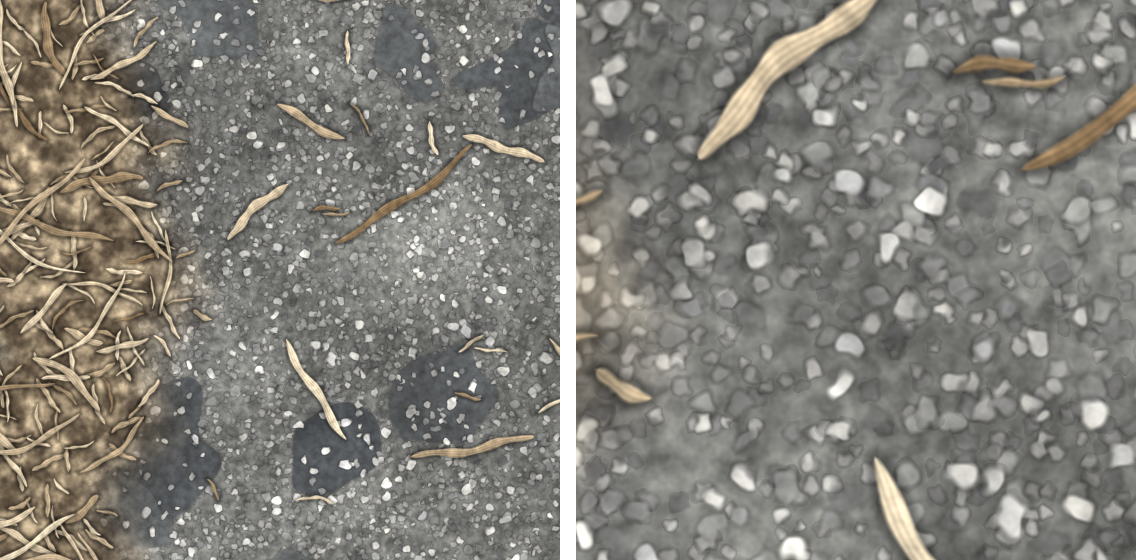
Left, the full canvas; right, a detail of the centre.
This texture is drawn by a Shadertoy shader. Its source:

```glsl
// Weathered asphalt with slate stones and pale grit, dry straw heaped at the left.
// Layers of jittered cells hold warped blobs (stones) and bent tapered strips
// (straw), painted from back to front over gradient noise.

#define LITTER_EDGE 0.26
#define LITTER_SOFT 0.09
#define STRAW_ANGLE -0.35
#define STRAW_SPREAD 2.6
#define STRAW_WIDTH 0.0085
#define SHADOW_REACH 0.009
#define SHADOW_DEPTH 0.36
#define BLUR 0.0018
#define SLATE_DARK vec3(0.29, 0.30, 0.31)
#define SLATE_LIGHT vec3(0.42, 0.43, 0.43)
#define STRAW_BROWN vec3(0.54, 0.43, 0.30)
#define STRAW_PALE vec3(0.99, 0.92, 0.79)

vec2 hash22(vec2 p) {
    vec3 q = fract(vec3(p.xyx) * vec3(0.1031, 0.1030, 0.0973));
    q += dot(q, q.yzx + 33.33);
    return fract((q.xx + q.yz) * q.zy);
}

float corner(vec2 cell, vec2 offset) {
    return dot(hash22(cell) * 2.6 - 1.3, offset);
}

float gradientNoise(vec2 p) {
    vec2 i = floor(p), f = fract(p), e = vec2(1.0, 0.0);
    vec2 u = f * f * (3.0 - 2.0 * f);
    return mix(mix(corner(i, f), corner(i + e, f - e), u.x),
               mix(corner(i + e.yx, f - e.yx), corner(i + 1.0, f - 1.0), u.x), u.y);
}

float fbm(vec2 p) {
    float sum = 0.0, amp = 0.6;
    for (int i = 0; i < 3; i++) {
        sum += amp * gradientNoise(p);
        p = mat2(1.6, 1.2, -1.2, 1.6) * p + 7.3;
        amp *= 0.55;
    }
    return sum;
}

mat2 rotation(float a) {
    float c = cos(a), s = sin(a);
    return mat2(c, -s, s, c);
}

// Coverage of the straw heap: full at the left, wavy at its right edge
float litter(vec2 p) {
    float edge = LITTER_EDGE + 0.05 * sin(6.0 * p.y - 1.6) + 0.025 * sin(23.0 * p.y + 9.0 * p.x);
    return 1.0 - smoothstep(-LITTER_SOFT, LITTER_SOFT, p.x - edge);
}

// Scattered stones; radius is in cells, share is the fraction of cells filled
vec3 stones(vec3 col, vec2 p, float scale, float radius, float share,
            vec3 dark, vec3 light, float grain, float seed) {
    vec2 g = p * scale + seed;
    vec2 home = floor(g);
    float bump = gradientNoise(g * 1.7);
    g += 0.8 * radius * vec2(bump, gradientNoise(g * 1.7 + 31.0));
    for (int k = 0; k < 9; k++) {
        vec2 cell = home + vec2(k % 3 - 1, k / 3 - 1);
        vec2 kind = hash22(cell + seed + 57.0);
        if (kind.x > share) continue;
        vec2 place = hash22(cell + seed);
        vec2 q = g - cell - place;
        float size = radius * mix(0.5, 1.0, place.x);
        if (dot(q, q) > 4.0 * size * size) continue;
        q = rotation(6.2832 * kind.y) * q;
        q.x *= mix(0.65, 1.0, place.y);
        q = pow(abs(q) + 0.0001, vec2(2.6));
        float d = (pow(q.x + q.y, 1.0 / 2.6) - size) / scale;
        float tone = fract(kind.x * 91.7 + kind.y * 13.1);
        col *= 1.0 - 0.15 * (1.0 - smoothstep(0.0, 0.005, d));
        col = mix(col, mix(dark, light, tone) * grain, 1.0 - smoothstep(-BLUR, BLUR, d));
    }
    return col;
}

// Bent strips; their density runs from bare (open ground) to heaped (litter)
vec3 straw(vec3 col, vec2 p, float scale, float width, float heaped, float bare,
           float grain, float seed) {
    vec2 g = p * scale + seed;
    vec2 home = floor(g);
    for (int k = 0; k < 9; k++) {
        vec2 cell = home + vec2(k % 3 - 1, k / 3 - 1);
        vec2 kind = hash22(cell + seed + 23.0);
        if (kind.x > heaped) continue;
        vec2 place = hash22(cell + seed), centre = cell + place;
        if (kind.x > mix(bare, heaped, litter((centre - seed) / scale))) continue;
        vec2 form = hash22(cell + seed + 71.0);
        vec2 q = rotation(STRAW_ANGLE + STRAW_SPREAD * (kind.y - 0.5)) * (g - centre);
        float reach = mix(0.4, 0.85, form.x), along = abs(q.x) / reach;
        q.y += 0.75 * (form.y - 0.5) * q.x * q.x + 0.025 * sin(q.x * 7.0 + form.x * 40.0);
        float across = q.y / scale;
        float ragged = 1.0 + 0.2 * sin(q.x * 13.0 + form.y * 60.0);
        float thick = width * mix(0.4, 1.05, place.x) * ragged
                    * sqrt(max(0.0, 1.0 - along * along * along));
        float d = max(abs(across) - thick, (abs(q.x) - reach) / scale);
        if (d > SHADOW_REACH) continue;
        vec3 face = mix(STRAW_BROWN, STRAW_PALE, sqrt(fract(form.x * 37.0 + form.y * 11.0)));
        float fibre = sin(across * 1500.0 + 3.0 * q.x + 40.0 * form.x);
        face *= 0.95 + 0.12 * clamp(across / (thick + 0.0005), -1.0, 1.0) + 0.05 * fibre;
        col *= 1.0 - SHADOW_DEPTH * (1.0 - smoothstep(0.0, SHADOW_REACH, d));
        col = mix(col, face * grain, 1.0 - smoothstep(-BLUR, BLUR, d));
    }
    return col;
}

void mainImage(out vec4 fragColor, in vec2 fragCoord) {
    vec2 p = fragCoord / iResolution.y;
    float broad = fbm(p * 4.5 + 2.0), mottle = fbm(p * 24.0), fine = fbm(p * 70.0);
    float grain = 1.0 + 0.2 * mottle + 0.34 * fine;

    // Asphalt binder, fine grit, then slate and bright pebbles
    vec3 col = vec3(0.47, 0.47, 0.455) * (1.0 + 0.3 * mottle + 0.5 * fine);
    col = stones(col, p, 90.0, 0.40, 0.42, vec3(0.42), vec3(0.72, 0.71, 0.69), grain, 3.0);
    col = stones(col, p, 50.0, 0.36, 0.34, vec3(0.38), vec3(0.66, 0.66, 0.64), grain, 11.0);
    col = stones(col, p, 6.0, 0.54, 0.42, SLATE_DARK, SLATE_LIGHT, grain, 19.0);
    col = stones(col, p, 64.0, 0.36, 0.22, vec3(0.50), vec3(0.83, 0.82, 0.79), grain, 37.0);
    col = stones(col, p, 42.0, 0.32, 0.11, vec3(0.72), vec3(0.96, 0.95, 0.91), grain, 43.0);

    // Broad worn and dusty patches
    col *= 1.03 + 0.5 * broad;

    // Brown crumbs beneath the straw
    float heap = litter(p) * smoothstep(-0.5, -0.1, broad);
    vec3 crumbs = mix(vec3(0.36, 0.30, 0.23), vec3(0.82, 0.73, 0.59),
                      smoothstep(-0.35, 0.5, mottle + 0.4 * broad));
    col = mix(col, crumbs * grain, 0.9 * heap);

    // Straw from fine chaff up to long stems
    col = straw(col, p, 22.0, STRAW_WIDTH * 0.5, 0.75, 0.03, grain, 5.0);
    col = straw(col, p, 11.0, STRAW_WIDTH * 0.9, 0.65, 0.06, grain, 25.0);
    col = straw(col, p, 7.0, STRAW_WIDTH * 0.85, 0.68, 0.04, grain, 33.0);
    col = straw(col, p, 5.0, STRAW_WIDTH, 0.70, 0.05, grain, 47.0);

    fragColor = vec4(clamp(col, 0.0, 1.0), 1.0);
}
```
